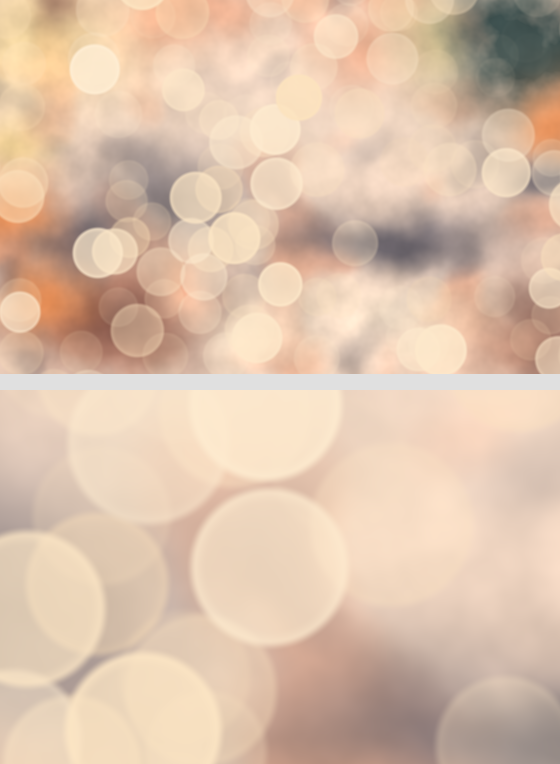
Top, the full canvas; bottom, a detail of the centre.
Write a Shadertoy shader that draws this background.

```glsl
// Soft warm bokeh: pale translucent discs over blurred peach, orange, slate and teal washes.

const vec3 CREAM  = vec3(0.98, 0.91, 0.81);
const vec3 HONEY  = vec3(0.97, 0.84, 0.66);
const vec3 BLUSH  = vec3(0.94, 0.83, 0.75);
const vec3 PEACH  = vec3(0.92, 0.66, 0.53);
const vec3 ORANGE = vec3(0.90, 0.57, 0.36);
const vec3 YELLOW = vec3(0.94, 0.83, 0.57);
const vec3 SLATE  = vec3(0.45, 0.42, 0.44);
const vec3 BROWN  = vec3(0.52, 0.36, 0.32);
const vec3 TEAL   = vec3(0.28, 0.34, 0.33);

vec3 hash3(vec2 cell, float seed) {
    vec3 q = fract(cell.xyx * vec3(0.1031, 0.1030, 0.0973) + seed * 0.137);
    q += dot(q, q.yxz + 33.33);
    return fract((q.xxy + q.yzz) * q.zyx);
}

float cornerSlope(vec2 cell, vec2 offset, float seed) {
    float angle = 6.2832 * hash3(cell, seed).x;
    return dot(vec2(cos(angle), sin(angle)), offset);
}

float gradientNoise(vec2 p, float seed) {
    vec2 cell = floor(p), f = fract(p);
    vec2 u = f * f * f * (f * (f * 6.0 - 15.0) + 10.0);
    vec2 e = vec2(1.0, 0.0);
    float low  = mix(cornerSlope(cell, f, seed), cornerSlope(cell + e.xy, f - e.xy, seed), u.x);
    float high = mix(cornerSlope(cell + e.yx, f - e.yx, seed), cornerSlope(cell + e.xx, f - e.xx, seed), u.x);
    return mix(low, high, u.y);
}

float fractalNoise(vec2 p, float seed) {
    float sum = 0.0, weight = 0.6;
    for (int octave = 0; octave < 4; octave++) {
        sum += weight * gradientNoise(p, seed + float(octave));
        p = p * 2.03 + 7.1;
        weight *= 0.5;
    }
    return sum;
}

float glow(vec2 p, vec2 centre, vec2 size) {
    vec2 d = (p - centre) / size;
    return exp(-dot(d, d));
}

vec3 wash(vec3 base, vec2 p, vec2 centre, vec2 size, vec3 tint, float strength) {
    return mix(base, tint, min(strength * glow(p, centre, size), 1.0));
}

// Out-of-focus colour fields
vec3 backdrop(vec2 p) {
    vec2 warp = vec2(fractalNoise(p * 4.0, 3.0), fractalNoise(p * 4.0, 11.0));
    vec2 q = p + 0.08 * warp;
    vec3 col = BLUSH;
    col = mix(col, PEACH, 0.75 * smoothstep(0.0, 0.40, gradientNoise(q * 4.5, 21.0)));
    col = mix(col, SLATE, 0.40 * smoothstep(0.10, 0.50, gradientNoise(q * 6.0, 35.0)));

    // Warm top and left edge
    col = wash(col, q, vec2(0.10, 0.90), vec2(0.30, 0.18), YELLOW, 0.65);
    col = wash(col, q, vec2(0.17, 0.98), vec2(0.06, 0.05), BROWN, 0.60);
    col = wash(col, q, vec2(0.48, 0.97), vec2(0.18, 0.11), PEACH, 0.85);
    col = wash(col, q, vec2(0.97, 0.86), vec2(0.12, 0.11), PEACH, 0.95);
    col = wash(col, q, vec2(0.03, 0.60), vec2(0.10, 0.08), YELLOW, 0.75);

    // Cool shadows through the middle and bottom
    col = wash(col, q, vec2(0.48, 0.48), vec2(0.22, 0.13), SLATE, 0.75);
    col = wash(col, q, vec2(1.04, 0.36), vec2(0.28, 0.07), SLATE, 1.05);
    col = wash(col, q, vec2(0.20, 0.36), vec2(0.15, 0.10), SLATE, 1.10);
    col = wash(col, q, vec2(0.32, 0.13), vec2(0.26, 0.13), BROWN, 1.00);
    col = wash(col, q, vec2(1.44, 0.10), vec2(0.13, 0.17), BROWN, 0.90);

    // Saturated accents
    col = wash(col, q, vec2(0.03, 0.43), vec2(0.12, 0.09), ORANGE, 0.95);
    col = wash(col, q, vec2(0.14, 0.20), vec2(0.11, 0.10), ORANGE, 0.95);
    col = wash(col, q, vec2(0.49, 0.24), vec2(0.07, 0.10), PEACH, 0.85);
    col = wash(col, q, vec2(1.26, 0.08), vec2(0.16, 0.08), PEACH, 0.55);

    // Pale pools of light
    col = wash(col, q, vec2(0.68, 0.12), vec2(0.16, 0.10), CREAM, 0.65);
    col = wash(col, q, vec2(1.10, 0.14), vec2(0.22, 0.10), CREAM, 0.60);

    // Dark foliage corner
    float leaves = 1.1 + 0.75 * fractalNoise(p * 9.0, 47.0);
    col = wash(col, q, vec2(1.16, 0.88), vec2(0.10, 0.13), YELLOW, 0.75);
    col = wash(col, q, vec2(1.40, 0.88), vec2(0.21, 0.20), TEAL, leaves);
    col = wash(col, q, vec2(1.49, 0.67), vec2(0.12, 0.11), ORANGE, 0.95);
    col = wash(col, q, vec2(1.47, 0.53), vec2(0.13, 0.06), SLATE, 1.05);

    return col * (1.0 + 0.20 * fractalNoise(p * 8.0, 59.0));
}

// Jittered discs with a slightly brighter rim
vec3 discLayer(vec3 col, vec2 p, float cells, float radius, float density, float strength, float seed) {
    const float SOFT = 0.0050;
    vec2 home = floor(p * cells);
    for (int y = -1; y <= 1; y++)
    for (int x = -1; x <= 1; x++) {
        vec2 cell = home + vec2(x, y);
        vec3 place = hash3(cell, seed);
        vec3 look = hash3(cell, seed + 5.0);
        vec2 centre = (cell + 0.15 + 0.7 * place.xy) / cells;
        float r = radius * mix(0.80, 1.10, look.x);
        float d = length(p - centre);
        float body = 1.0 - smoothstep(r - SOFT, r + SOFT, d);
        float rim = smoothstep(0.80 * r, r, d);
        float shade = 1.0 - 0.97 * glow(centre, vec2(1.42, 0.88), vec2(0.24, 0.23));
        float alpha = strength * mix(0.5, 1.0, look.y) * shade * step(place.z, density);
        vec3 tint = mix(CREAM, HONEY, look.z * (1.0 - 0.5 * strength));
        col = mix(col, tint, min(alpha * body * (0.90 + 0.22 * rim), 1.0));
    }
    return col;
}

void mainImage(out vec4 fragColor, in vec2 fragCoord) {
    vec2 p = fragCoord / iResolution.y;
    vec3 col = backdrop(p);
    col = discLayer(col, p, 8.0, 0.060, 0.55, 0.28, 2.0);
    col = discLayer(col, p, 6.5, 0.066, 0.45, 0.48, 13.0);
    col = wash(col, p, vec2(0.80, 0.67), vec2(0.42, 0.20), vec3(0.96, 0.87, 0.79), 0.50);
    col = discLayer(col, p, 7.0, 0.066, 0.33, 0.95, 29.0);
    col = mix(vec3(0.83, 0.74, 0.67), col, 1.10);
    fragColor = vec4(clamp(col, 0.0, 1.0), 1.0);
}
```
